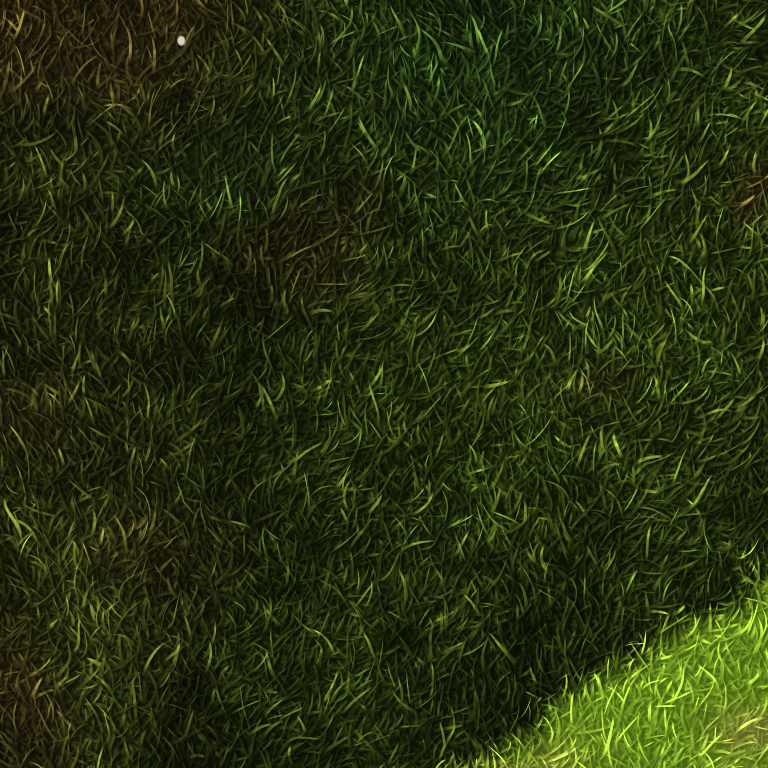
Write a WebGL 2 fragment shader that draws this texture.

```glsl
#version 300 es
precision highp float;
// A shaded lawn with dry patches and a sunlit lower right corner.
// Layers of jittered grid cells each hold one thin, curved blade; they build
// up a tone, which soft fields of dryness, coolness and sun then colour.
uniform vec2 u_resolution;
out vec4 fragColor;

vec4 hash4(vec2 p) {
    float n = dot(p, vec2(127.1, 311.7));
    return fract(sin(vec4(n, n + 17.3, n + 41.9, n + 73.7)) * 43758.5453);
}

float noise(vec2 p) {
    vec2 i = floor(p), f = fract(p);
    f = f * f * (3.0 - 2.0 * f);
    return mix(mix(hash4(i).x, hash4(i + vec2(1, 0)).x, f.x),
               mix(hash4(i + vec2(0, 1)).x, hash4(i + vec2(1, 1)).x, f.x), f.y);
}

float fbm(vec2 p) {
    return 0.55 * noise(p) + 0.3 * noise(p * 2.1 + 7.3) + 0.15 * noise(p * 4.3 + 19.1);
}

// Soft elliptical spot: 1 at its centre, fading over the radii
float spot(vec2 p, vec2 centre, vec2 radii) {
    vec2 q = (p - centre) / radii;
    return exp(-dot(q, q));
}

// Paints one layer of blades over grass = (tone, warmth)
void bladeLayer(vec2 p, float depth, float cell, float lean, float pixel, inout vec2 grass) {
    vec2 g = p / cell + depth * vec2(37.7, 53.3);
    vec2 id = floor(g);
    for (int y = -1; y <= 1; y++)
    for (int x = -1; x <= 1; x++) {
        vec2 c = id + vec2(x, y);
        vec4 r = hash4(c + floor(depth * 290.0));
        vec4 s = hash4(c.yx + 91.0 + floor(depth * 170.0));
        float angle = lean + (r.z + s.w - 1.0) * mix(2.6, 1.25, depth);
        vec2 up = vec2(sin(angle), cos(angle));
        vec2 q = g - c - r.xy;
        float reach = mix(0.4, 0.93, s.x);
        float along = dot(q, up) / reach;
        float across = dot(q, vec2(up.y, -up.x)) - (s.y - 0.5) * 0.5 * along * along * reach;
        across *= cell;
        float t = along * 0.5 + 0.5;
        float ends = smoothstep(0.0, 0.3, t) * (1.0 - smoothstep(0.75, 1.0, t));
        float width = mix(0.0009, 0.0026, r.w * r.w) * (1.0 - 0.6 * t * t);
        float soft = max(pixel * 0.7, 0.0009);
        float mask = ends * (1.0 - smoothstep(width - soft, width + soft, abs(across)));
        float shadow = ends * (1.0 - smoothstep(0.0, 0.005, abs(across - 0.003)));
        float tone = mix(0.13, 0.32, depth) + 0.8 * s.z * s.z * s.z * mix(0.45, 1.0, depth);
        tone *= 0.55 + 0.7 * t;
        grass.x *= 1.0 - 0.4 * shadow;
        grass = mix(grass, vec2(tone, r.w), mask * 0.88);
    }
}

void main() {
    vec2 p = gl_FragCoord.xy / u_resolution;
    float pixel = 1.0 / min(u_resolution.x, u_resolution.y);
    float clump = fbm(p * 13.0);
    float tuft = fbm(p * 34.0 + 11.0);
    float fine = fbm(p * 130.0);

    // Blades, from the dim undergrowth up to the bright tips
    vec2 grass = vec2(0.5 * fine, 0.5);
    float lean = 0.05 + 0.4 * p.x + (fbm(p * 7.0 + 30.0) - 0.5) * 1.8;
    for (int i = 0; i < 17; i++) {
        float depth = float(i) / 16.0;
        bladeLayer(p, depth, mix(0.017, 0.037, depth * depth), lean, pixel, grass);
    }
    float tone = grass.x * (0.65 + 0.7 * fine) * (0.5 + tuft);
    tone = max(0.28 + (tone - 0.25) * 1.3, 0.0);

    // Dry and cool regions
    vec2 w = p + (vec2(fbm(p * 9.0), fbm(p * 9.0 + 50.0)) - 0.5) * 0.14;
    float dry = 0.9 * spot(w, vec2(0.10, 0.98), vec2(0.21, 0.13))
              + 0.65 * spot(w, vec2(0.37, 0.68), vec2(0.06, 0.07))
              + 0.50 * spot(w, vec2(0.45, 0.75), vec2(0.05, 0.06))
              + 0.50 * spot(w, vec2(0.20, 0.29), vec2(0.09, 0.06))
              + 0.70 * spot(w, vec2(0.00, 0.08), vec2(0.07, 0.12))
              + 0.50 * spot(w, vec2(0.04, 0.47), vec2(0.08, 0.06))
              + 0.80 * spot(w, vec2(1.00, 0.74), vec2(0.04, 0.04))
              + 0.50 * spot(w, vec2(0.77, 0.50), vec2(0.04, 0.03));
    dry = clamp(dry + 0.25 * (1.0 - smoothstep(0.1, 0.5, p.x)), 0.0, 0.9);
    float cool = 0.6 * spot(w, vec2(0.62, 0.96), vec2(0.22, 0.20))
               + 0.6 * spot(w, vec2(0.25, 0.80), vec2(0.11, 0.09));

    // Broad brightness of the shaded part
    float level = 1.08 + 0.24 * p.x + 0.9 * (clump - 0.5)
                + 0.42 * spot(p, vec2(0.07, 0.17), vec2(0.13, 0.18))
                + 0.15 * spot(p, vec2(0.70, 0.55), vec2(0.25, 0.25))
                + 0.15 * spot(p, vec2(0.08, 0.95), vec2(0.16, 0.12))
                - 0.34 * spot(p, vec2(0.27, 0.08), vec2(0.10, 0.14))
                - 0.20 * spot(p, vec2(0.36, 0.60), vec2(0.10, 0.13))
                - 0.28 * spot(p, vec2(0.72, 0.12), vec2(0.14, 0.09));
    vec3 green = mix(vec3(0.035, 0.055, 0.010), vec3(0.36, 0.47, 0.165), tone);
    green *= mix(vec3(0.95, 1.02, 1.0), vec3(1.12, 0.99, 0.88), grass.y);
    vec3 coolGreen = mix(vec3(0.030, 0.058, 0.016), vec3(0.28, 0.45, 0.185), tone);
    vec3 straw = mix(vec3(0.058, 0.050, 0.014), vec3(0.44, 0.36, 0.18), tone);
    vec3 color = mix(green, coolGreen, clamp(cool, 0.0, 0.85));
    color = mix(color, straw, dry) * level;

    // Sunlit corner with a ragged, soft border
    float border = 0.645 * (p.x - 0.6) - p.y + 0.01 + (clump - 0.5) * 0.07 + (tone - 0.3) * 0.05;
    float sun = smoothstep(-0.03, 0.045, border);
    vec3 lit = mix(vec3(0.18, 0.29, 0.02), vec3(0.76, 0.93, 0.27), clamp(tone * 1.25 + 0.16, 0.0, 1.1));
    float pale = spot(w, vec2(0.66, 0.0), vec2(0.08, 0.04)) + spot(w, vec2(0.98, 0.03), vec2(0.06, 0.05));
    lit = mix(lit, lit * vec3(1.15, 0.95, 1.5) + vec3(0.07, 0.03, 0.05), clamp(pale, 0.0, 0.75));
    color = mix(color, lit, sun);

    // Small pale fleck lying in the dry grass
    float fleck = length((p - vec2(0.236, 0.947)) * vec2(1.0, 0.8));
    color = mix(color, vec3(0.85, 0.83, 0.76), 1.0 - smoothstep(0.0035, 0.0065, fleck));
    fragColor = vec4(color, 1.0);
}
```
